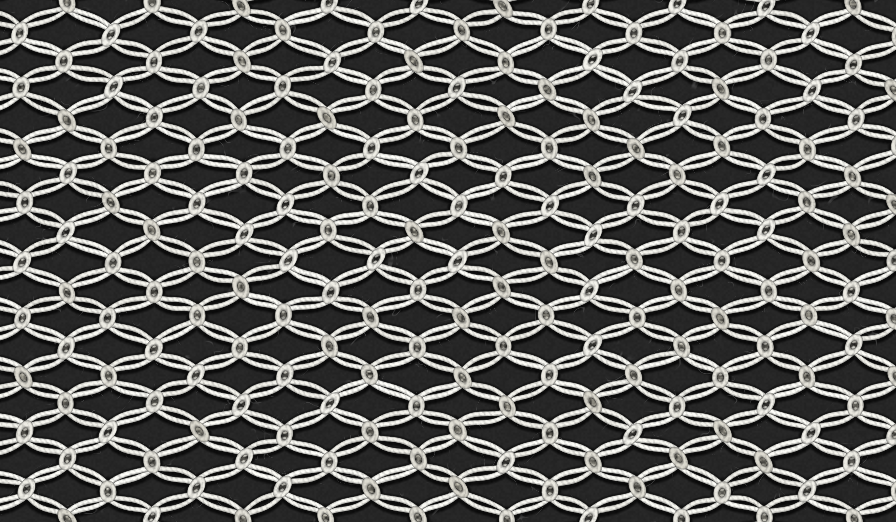
This texture is drawn by a Shadertoy shader. Its source:

```glsl
// Draws a pale knitted net of paired, looped yarns over charcoal cloth.

const vec2 HALF_CELL = vec2(0.0837, 0.0547);
const float YARN_RADIUS = 0.0051;

float hash(vec2 p) {
    vec3 q = fract(vec3(p.xyx) * 0.1031);
    q += dot(q, q.yzx + 33.33);
    return fract((q.x + q.y) * q.z);
}

float noise(vec2 p) {
    vec2 i = floor(p), f = fract(p);
    f = f * f * (3.0 - 2.0 * f);
    return mix(mix(hash(i), hash(i + vec2(1, 0)), f.x),
               mix(hash(i + vec2(0, 1)), hash(i + 1.0), f.x), f.y);
}

// Jittered knot centre for a lattice index
vec2 knotCentre(vec2 id) {
    vec2 jitter = vec2(hash(id + 71.0), hash(id + 137.0)) - 0.5;
    return (id + jitter * vec2(0.14, 0.22)) * HALF_CELL + vec2(0.0446, 0.0624);
}

// Signed distance across one strand; direction is +1 rising, -1 falling
float strand(vec2 p, vec2 a, vec2 b, float direction, float side, float spread) {
    float len = b.x - a.x;
    float t = (p.x - a.x) / len;
    float u = clamp(t, 0.0, 1.0);
    float y = mix(a.y, b.y, u) + direction * 0.0115 * cos(3.1416 * u)
            + side * (0.003 + spread * sin(3.1416 * u));
    float slope = (b.y - a.y - direction * 0.036 * sin(3.1416 * u)) / len;
    float d = (p.y - y) * inversesqrt(1.0 + slope * slope);
    return length(vec2((t - u) * len, d)) * (d < 0.0 ? -1.0 : 1.0);
}

// Lays one round, twisted yarn over those already drawn
void layYarn(inout vec4 yarn, float d, vec2 p, float tint, float pixel) {
    float across = d / YARN_RADIUS;
    float body = sqrt(max(1.0 - across * across, 0.0));
    float twist = 0.5 + 0.5 * sin(p.x * 620.0 + across * 2.2 + tint * 6.0);
    float light = 0.22 + 0.82 * body + 0.10 * across;
    light *= 0.84 + 0.12 * twist + 0.16 * noise(p * 330.0);
    vec3 colour = mix(vec3(0.97, 0.97, 0.95), vec3(0.83, 0.82, 0.78), tint) * min(light, 1.03);
    float cover = 1.0 - smoothstep(-pixel, pixel, abs(d) - YARN_RADIUS);
    yarn = mix(yarn, vec4(colour, 1.0), cover);
}

void mainImage(out vec4 fragColor, in vec2 fragCoord) {
    float pixel = 0.7 / iResolution.y;
    vec2 p = fragCoord / iResolution.y;

    // Slight hand-made waviness
    vec2 w = p + 0.0035 * (vec2(noise(p * 19.0), noise(p * 19.0 + 40.0)) - 0.5);
    vec2 grid = (w - vec2(0.0446, 0.0624)) / HALF_CELL;
    vec4 yarn = vec4(0.0);
    float shadowDistance = 1.0;

    for (int column = -1; column <= 1; column++) {
        float i = floor(grid.x) + float(column);
        float parity = mod(i, 2.0);
        for (int row = -1; row <= 1; row++) {
            float j = 2.0 * (floor((grid.y - parity) * 0.5 + 0.5) + float(row)) + parity;
            vec2 id = vec2(i, j);
            vec2 a = knotCentre(id);
            float seed = hash(id + 211.0);

            // Two yarns to each of the right-hand knots
            for (float direction = -1.0; direction <= 1.0; direction += 2.0) {
                vec2 b = knotCentre(id + vec2(1.0, direction));
                for (float side = -1.0; side <= 1.0; side += 2.0) {
                    float r = hash(id * 3.0 + vec2(direction, side) + 307.0);
                    float d = strand(w, a, b, direction, side, 0.0030 + 0.0045 * r);
                    layYarn(yarn, d, w, 0.35 * r, pixel);
                    shadowDistance = min(shadowDistance, abs(d + 0.0025));
                }
            }

            // Knot: a leaning loop around a greyer core
            vec2 q = w - a;
            q.x += q.y * (seed - 0.5) * 0.9;
            float radius = length(q * vec2(1.0, 0.76));
            float core = 1.0 - smoothstep(0.007, 0.011, radius);
            vec3 coreColour = vec3(0.55, 0.54, 0.50) * (0.35 + 1.1 * noise(w * 210.0 + seed * 9.0));
            yarn = mix(yarn, vec4(coreColour, 1.0), core * (0.3 + 0.6 * seed));
            layYarn(yarn, radius - 0.0112, w, 0.3 + 0.7 * seed, pixel);
            shadowDistance = min(shadowDistance, abs(radius - 0.0112));
        }
    }

    // Charcoal cloth, shaded beside the yarns
    float lit = smoothstep(0.006, 0.0135, shadowDistance);
    vec3 colour = vec3(mix(0.045, 0.148, lit) + 0.025 * (noise(p * 260.0) - 0.5));

    // Loose fibres close to the yarns
    float fibre = abs(noise(p * 48.0 + 3.0 * noise(p * 23.0)) - 0.5);
    float fuzz = (1.0 - smoothstep(0.0, 0.035, fibre)) * smoothstep(0.45, 0.8, noise(p * 37.0 + 90.0));
    colour += 0.16 * fuzz * (1.0 - smoothstep(0.008, 0.020, shadowDistance));

    fragColor = vec4(mix(colour, yarn.rgb / max(yarn.a, 0.001), yarn.a), 1.0);
}
```
